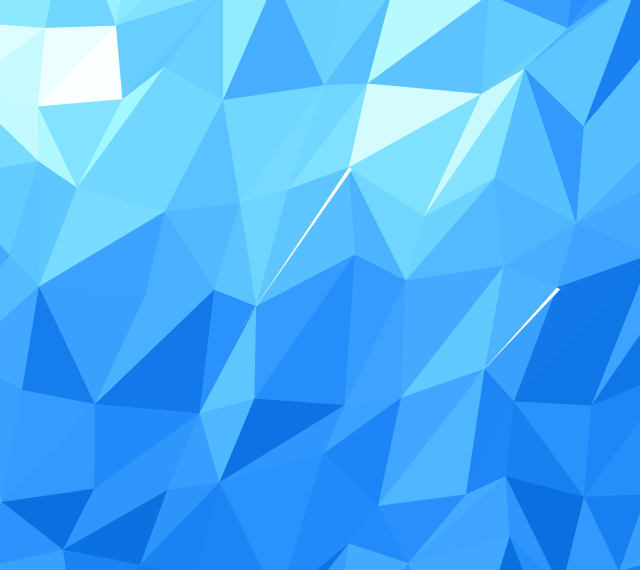
Give the GLSL for this background, as a Shadertoy shader.

```glsl
#define CELL vec2(0.125, 0.165)
#define JITTER 0.36
#define SHEAR 0.22
#define TONE_LOW 1.15
#define TONE_HIGH 3.5
#define GLOW 2.2
#define GLOW_SPREAD 0.035
#define FACET_CONTRAST 1.5
#define GLINT_CHANCE 0.05

float hash(vec2 p) {
    return fract(sin(dot(p, vec2(127.1, 311.7))) * 43758.5453);
}

float cross2(vec2 a, vec2 b) {
    return a.x * b.y - a.y * b.x;
}

// Jittered, slanted lattice point
vec2 vertexAt(vec2 id) {
    vec2 offset = vec2(hash(id), hash(id + 37.3)) - 0.5;
    vec2 v = (id + 2.0 * JITTER * offset) * CELL;
    return vec2(v.x + SHEAR * v.y, v.y);
}

// Signed distance to the line a-b, positive on its left
float leftOf(vec2 p, vec2 a, vec2 b) {
    return cross2(b - a, p - a) / length(b - a);
}

// Smooth coverage of a counter-clockwise triangle
float coverage(vec2 p, vec2 a, vec2 b, vec2 c) {
    float d = min(leftOf(p, a, b), min(leftOf(p, b, c), leftOf(p, c, a)));
    return clamp(0.5 + d * iResolution.y, 0.0, 1.0);
}

// Blue ramp from deep shade to white
vec3 ramp(float tone) {
    vec3 shades[7] = vec3[7](
        vec3(0.04, 0.44, 0.88), vec3(0.13, 0.54, 0.98),
        vec3(0.24, 0.64, 1.00), vec3(0.33, 0.74, 1.00),
        vec3(0.44, 0.84, 1.00), vec3(0.64, 0.97, 1.00),
        vec3(0.98, 1.00, 1.00));
    tone = clamp(tone, 0.0, 5.999);
    int i = int(tone);
    return mix(shades[i], shades[i + 1], fract(tone));
}

float glowAt(vec2 p, vec2 center) {
    vec2 d = p - center;
    return GLOW * exp(-dot(d, d) / GLOW_SPREAD);
}

// Broad lighting: pale top, dim right side, two bright spots
float lightAt(vec2 p) {
    float tone = mix(TONE_LOW, TONE_HIGH, smoothstep(0.1, 0.8, p.y));
    tone -= 1.4 * p.y * smoothstep(0.8, 1.05, p.x);
    return tone + glowAt(p, vec2(0.74, 0.75)) + glowAt(p, vec2(0.06, 0.87));
}

// Flat facet colour, weighted by its coverage
vec4 facet(vec2 p, vec2 a, vec2 b, vec2 c, vec2 seed) {
    float w = coverage(p, a, b, c);
    float n = hash(seed) - 0.5;
    float tone = lightAt((a + b + c) / 3.0) + FACET_CONTRAST * n + 7.0 * n * n * n;
    return vec4(ramp(tone), 1.0) * w;
}

void mainImage(out vec4 fragColor, in vec2 fragCoord) {
    vec2 p = fragCoord / iResolution.y;
    vec2 home = floor(vec2(p.x - SHEAR * p.y, p.y) / CELL);
    vec4 sum = vec4(0.0);
    float glint = 0.0;

    for (int y = -1; y <= 1; y++)
    for (int x = -1; x <= 1; x++) {
        vec2 id = home + vec2(x, y);
        vec2 a = vertexAt(id);
        vec2 b = vertexAt(id + vec2(1, 0));
        vec2 c = vertexAt(id + vec2(1, 1));
        vec2 d = vertexAt(id + vec2(0, 1));

        // Random diagonal, unless the quad allows only one
        bool rising = hash(id + 11.7) < 0.6;
        if (leftOf(b, a, c) > 0.0 || leftOf(d, a, c) < 0.0) rising = false;
        if (leftOf(a, b, d) < 0.0 || leftOf(c, b, d) > 0.0) rising = true;

        if (rising) {
            sum += facet(p, a, b, c, id + 5.1);
            sum += facet(p, a, c, d, id + 8.6);
        } else {
            sum += facet(p, a, b, d, id + 5.1);
            sum += facet(p, b, c, d, id + 8.6);
        }

        // Rare tapered white sliver along a rising diagonal
        if (rising && hash(id + 23.9) < GLINT_CHANCE)
            glint = max(glint, coverage(p, a, c + vec2(0.006, -0.003), c));
    }

    vec3 color = sum.rgb / max(sum.a, 0.001);
    fragColor = vec4(mix(color, vec3(0.98, 1.0, 1.0), glint), 1.0);
}
```
